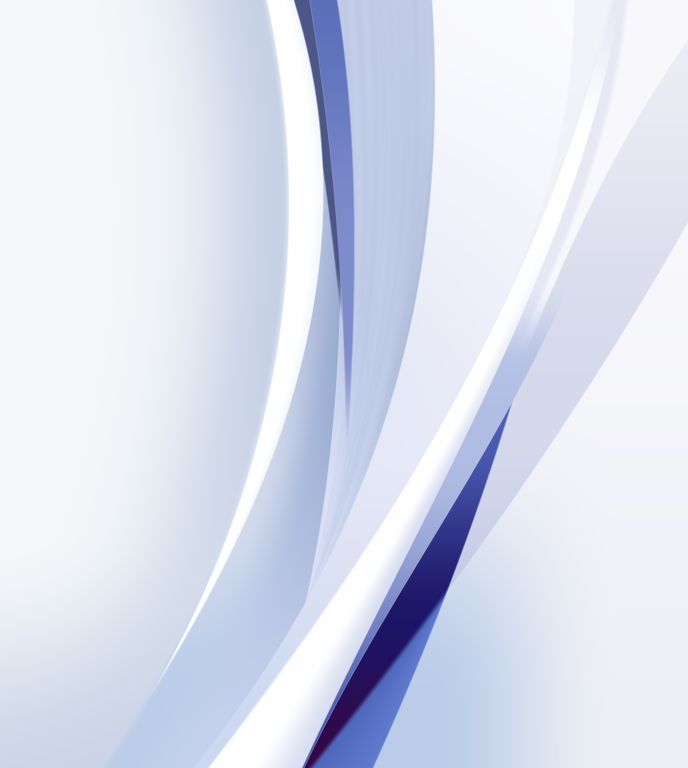
Reproduce this background procedurally as a Shadertoy shader.

```glsl
// Translucent blue and white ribbons sweeping over a pale backdrop.
// Each ribbon lies between two cubic edges x(y), takes a vertical colour
// ramp, and is layered back to front with smoothed borders.

const vec3 WHITE = vec3(0.995, 0.997, 1.0);
const vec3 PALE = vec3(0.958, 0.97, 0.978);
const vec3 MIST = vec3(0.74, 0.79, 0.88);
const vec3 SKY = vec3(0.73, 0.8, 0.91);
const vec3 BLUE = vec3(0.3, 0.4, 0.73);

// Cubic through the x positions k at heights 0, 1/3, 2/3 and 1.
float edge(float y, vec4 k) {
    float t = 3.0 * y;
    vec3 a = k.yzw - k.xyz;
    vec2 b = a.yz - a.xy;
    return k.x + t * (a.x + (t - 1.0) * (b.x / 2.0 + (t - 2.0) * (b.y - b.x) / 6.0));
}

// Smooth step up across a border of half width soft.
float rightOf(float x, float border, float soft) {
    return smoothstep(-soft, soft, x - border);
}

float band(float x, float l, float r, float soft) {
    return rightOf(x, l, soft) * (1.0 - rightOf(x, r, soft));
}

// Position across a ribbon, 0 at the left edge and 1 at the right.
float across(float x, float l, float r) {
    return clamp((x - l) / max(r - l, 0.001), 0.0, 1.0);
}

// Vertical ramp of three colours, the middle one at height m.
vec3 ramp(float y, float m, vec3 low, vec3 mid, vec3 high) {
    return mix(mix(low, mid, smoothstep(0.0, m, y)), high, smoothstep(m, 1.0, y));
}

// Gradient noise for faint streaks.
float corner(vec2 cell, vec2 f) {
    float a = 6.2832 * fract(sin(dot(cell, vec2(127.1, 311.7))) * 43758.5);
    return dot(vec2(cos(a), sin(a)), f);
}

float noise(vec2 p) {
    vec2 i = floor(p), f = p - i, u = f * f * (3.0 - 2.0 * f), e = vec2(1, 0);
    return mix(mix(corner(i, f), corner(i + e, f - e), u.x),
               mix(corner(i + e.yx, f - e.yx), corner(i + 1.0, f - 1.0), u.x), u.y);
}

// Shade beside the left ribbon, blue haze along the bottom.
vec3 backdrop(vec2 p, float ribbonX) {
    float d = max(ribbonX - p.x, 0.0);
    vec3 left = mix(PALE, MIST, 0.85 * exp(-d * d / 0.016) * smoothstep(-0.3, 0.6, p.y));
    float haze = smoothstep(0.33, 0.0, p.y + 0.12 * (0.25 - p.x));
    left = mix(left, vec3(0.78, 0.82, 0.895), 0.9 * haze);
    vec3 right = mix(vec3(0.93, 0.937, 0.957), vec3(0.972, 0.972, 0.988), smoothstep(0.0, 0.75, p.y));
    haze = smoothstep(0.48, 0.08, p.y) * smoothstep(0.9, 0.62, p.x);
    return mix(left, mix(right, SKY, haze), rightOf(p.x, ribbonX, 0.01));
}

void mainImage(out vec4 fragColor, in vec2 fragCoord) {
    vec2 p = fragCoord / iResolution.xy;
    float x = p.x, y = p.y, aa = 1.1 / iResolution.x;

    // Ribbon edges, from left to right.
    float arcL = edge(y, vec4(0.153, 0.343, 0.418, 0.388));
    float arcR = edge(y, vec4(0.147, 0.363, 0.465, 0.427));
    float veilL = edge(y, vec4(0.372, 0.469, 0.496, 0.485));
    float veilR = edge(y, vec4(0.281, 0.509, 0.615, 0.628));
    float wedgeL = edge(y, vec4(0.51, 0.513, 0.486, 0.427));
    float stripL = edge(y, vec4(0.487, 0.503, 0.493, 0.45));
    float stripR = edge(y, vec4(0.484, 0.5, 0.515, 0.49));
    float hazeL = edge(y, vec4(0.303, 0.566, 0.761, 0.834));
    float hazeR = edge(y, vec4(0.43, 0.627, 0.812, 0.911));
    float swoopL = edge(y, vec4(0.303, 0.566, 0.765, 0.889));
    float swoopR = edge(y, vec4(0.439, 0.622, 0.794, 0.901));
    float deepL = edge(y, vec4(0.442, 0.652, 0.843, 0.878));
    float deepR = edge(y, vec4(0.542, 0.692, 0.802, 0.87));
    float glassL = edge(y, vec4(0.481, 0.671, 0.824, 1.042));
    float glassR = edge(y, vec4(0.452, 0.733, 0.972, 1.166));

    vec3 col = backdrop(p, arcL);

    // Shaded hollow right of the white arc.
    float u = across(x, arcR, veilL);
    vec3 hollow = ramp(y, 0.56, vec3(0.77, 0.82, 0.925), vec3(0.6, 0.67, 0.82), vec3(0.66, 0.71, 0.83));
    hollow = mix(hollow, vec3(0.79, 0.83, 0.92), 0.5 - 0.5 * u);
    float alpha = mix(smoothstep(0.0, 0.75, u), 1.0, smoothstep(0.1, 0.65, y));
    col = mix(col, hollow, alpha * band(x, arcR, veilL, aa));

    // Pale sheet between veil and swoop.
    vec3 sheet = ramp(y, 0.45, vec3(0.8, 0.845, 0.94), vec3(0.9, 0.91, 0.966), vec3(0.975, 0.978, 0.992));
    sheet = mix(sheet, WHITE, 0.35 * smoothstep(0.3, 0.8, y) * across(x, veilR, swoopL));
    col = mix(col, sheet, band(x, veilR, swoopL, aa));

    // Wide blue veil with a light lower left.
    u = across(x, veilL, veilR);
    vec3 veil = ramp(y, 0.55, vec3(0.86, 0.89, 0.96), vec3(0.745, 0.795, 0.905), vec3(0.755, 0.795, 0.9));
    veil = mix(veil, vec3(0.87, 0.885, 0.96), 0.75 * smoothstep(0.6, 0.35, y) * smoothstep(0.6, 0.0, u));
    veil -= 0.05 * smoothstep(0.75, 1.0, u) * smoothstep(0.3, 0.55, y) * smoothstep(0.9, 0.6, y);
    veil += 0.03 * noise(vec2(14.0 * u, 2.0 * y));
    col = mix(col, veil, band(x, veilL, veilR, aa));

    // Slate wedge, saturated strip and white arc.
    vec3 slate = vec3(0.3, 0.34, 0.53);
    col = mix(col, slate, smoothstep(0.57, 0.66, y) * band(x, wedgeL, stripL, aa));
    vec3 strip = ramp(y, 0.66, vec3(0.42, 0.45, 0.74), vec3(0.5, 0.55, 0.8), vec3(0.36, 0.44, 0.73));
    col = mix(col, strip, smoothstep(0.4, 0.56, y) * band(x, stripL, stripR, aa));
    vec3 arc = mix(WHITE, PALE, smoothstep(0.6, 1.0, across(x, arcL, arcR)));
    col = mix(col, arc, band(x, arcL, arcR, aa));

    // Hazy and glassy sheets at the upper right.
    col = mix(col, vec3(0.94, 0.942, 0.97), 0.8 * band(x, hazeL, swoopL, aa));
    col = mix(col, vec3(0.895, 0.9, 0.952), 0.85 * band(x, swoopL, hazeR, 3.0 * aa));
    vec3 glass = ramp(y, 0.48, vec3(0.68, 0.74, 0.88), vec3(0.84, 0.852, 0.925), vec3(0.93, 0.93, 0.96));
    col = mix(col, glass, band(x, glassL, glassR, aa));

    // Deep fold: navy above the crease, clear blue below it.
    vec3 navy = ramp(y, 0.2, vec3(0.2, 0.03, 0.27), vec3(0.11, 0.08, 0.4), vec3(0.11, 0.08, 0.4));
    navy = mix(navy, vec3(0.3, 0.37, 0.71), smoothstep(0.18, 0.46, y));
    vec3 clearBlue = BLUE + 0.08 * across(x, glassR, deepR);
    col = mix(col, mix(navy, clearBlue, rightOf(x, glassR, 0.006)), band(x, deepL, deepR, aa));

    // Blue lining, then the white swoop.
    vec3 lining = ramp(y, 0.42, vec3(0.28, 0.34, 0.68), vec3(0.69, 0.74, 0.89), PALE);
    col = mix(col, lining, smoothstep(0.64, 0.52, y) * band(x, swoopR, deepL, aa));
    u = across(x, swoopL, swoopR);
    float shade = smoothstep(0.45, 1.0, u) * smoothstep(0.75, 0.3, y);
    vec3 swoop = mix(WHITE, vec3(0.8, 0.825, 0.925), 0.75 * shade);
    col = mix(col, swoop, smoothstep(1.0, 0.82, y) * band(x, swoopL, swoopR, aa));

    fragColor = vec4(col, 1.0);
}
```
